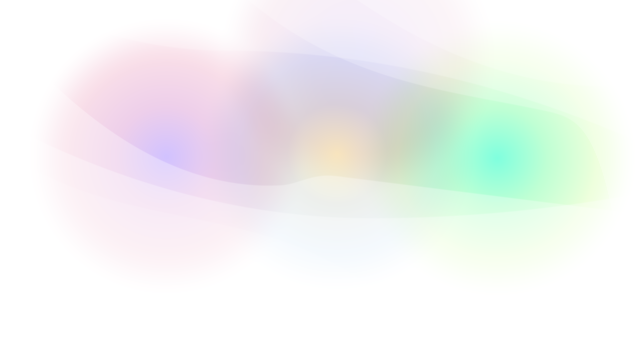
Reproduce this background procedurally as a WebGL 1 fragment shader.

```glsl
precision highp float;
// Soft pastel backdrop: four round glows multiplied onto white paper,
// then veiled by translucent white waves above and below a central band.
// Lengths are in canvas widths, with y measured down from the top edge.

uniform vec2 u_resolution;

const float GLOW_RADIUS = 0.222;
const float CORE_END = 0.35;   // relative radius where the middle tone peaks
const float RIM_START = 0.70;  // relative radius where the fade to white begins
const vec3 WHITE = vec3(1.0);

const vec2 LEFT_CENTER = vec2(0.260, 0.245);
const vec3 LEFT_CORE = vec3(0.82, 0.76, 1.00);
const vec3 LEFT_BODY = vec3(0.93, 0.81, 0.92);
const vec3 LEFT_RIM = vec3(0.975, 0.87, 0.91);

const vec2 TOP_CENTER = vec2(0.560, 0.090);
const vec3 TOP_CORE = vec3(0.93, 0.89, 0.98);
const vec3 TOP_BODY = vec3(0.94, 0.89, 0.96);
const vec3 TOP_RIM = vec3(0.97, 0.91, 0.94);

const vec2 SUN_CENTER = vec2(0.527, 0.240);
const vec3 SUN_CORE = vec3(1.00, 0.98, 0.79);
const vec3 SUN_BODY = vec3(0.90, 0.91, 0.89);
const vec3 SUN_RIM = vec3(0.91, 0.95, 0.985);

const vec2 MINT_CENTER = vec2(0.777, 0.247);
const vec3 MINT_CORE = vec3(0.50, 1.00, 0.87);
const vec3 MINT_BODY = vec3(0.75, 1.00, 0.83);
const vec3 MINT_RIM = vec3(0.93, 1.00, 0.86);

const float UPPER_VEIL = 0.22;
const float LOWER_VEIL = 0.30;
const float FAINT_VEIL = 0.12;

// Radial gradient through three tones, ending in white.
vec3 glow(vec2 p, vec2 center, vec3 core, vec3 body, vec3 rim) {
  float r = length(p - center) / GLOW_RADIUS;
  vec3 tone = mix(core, body, clamp(r / CORE_END, 0.0, 1.0));
  tone = mix(tone, rim, clamp((r - CORE_END) / (RIM_START - CORE_END), 0.0, 1.0));
  return mix(tone, WHITE, smoothstep(RIM_START - 0.05, 1.0, r));
}

// Parabola through a turning point, with its own bend on each side.
float arch(float x, vec2 turn, float bendLeft, float bendRight) {
  float d = x - turn.x;
  return turn.y - d * d * (d < 0.0 ? bendLeft : bendRight);
}

// Upper edge of the band, curling down at its right end.
float bandTop(float x) {
  float d = x - 0.78;
  float curl = max(d - 0.06, 0.0);
  return 0.159 + 0.19 * d + 1.4 * d * d * d + 700.0 * curl * curl * curl * curl;
}

// Lower edge of the band: a deep swoop that eases into a gentle slope.
float bandBottom(float x) {
  float swoop = arch(x, vec2(0.42, 0.290), 1.4, 1.4);
  float slope = 0.272 + 0.125 * (x - 0.5);
  return mix(swoop, slope, smoothstep(0.44, 0.54, x));
}

float lowestWave(float x) {
  float d = x - 0.32;
  return 0.345 + d * (0.21 + d * (0.2 + 2.0 * d));
}

// Whitens the side where distance is positive, with a smooth edge.
vec3 veil(vec3 color, float distance, float strength, float pixel) {
  return mix(color, WHITE, strength * smoothstep(-pixel, pixel, distance));
}

void main() {
  vec2 p = vec2(gl_FragCoord.x, u_resolution.y - gl_FragCoord.y) / u_resolution.x;
  float pixel = 1.0 / u_resolution.x;

  // Glows
  vec3 color = glow(p, LEFT_CENTER, LEFT_CORE, LEFT_BODY, LEFT_RIM);
  color *= glow(p, TOP_CENTER, TOP_CORE, TOP_BODY, TOP_RIM);
  color *= glow(p, SUN_CENTER, SUN_CORE, SUN_BODY, SUN_RIM);
  color *= glow(p, MINT_CENTER, MINT_CORE, MINT_BODY, MINT_RIM);

  // Waves above the band
  float ridge = arch(p.x, vec2(0.35, 0.079), 0.8, -0.34);
  float crest = arch(p.x, vec2(0.95, 0.135), 0.88, 0.0);
  color = veil(color, ridge - p.y, UPPER_VEIL, pixel);
  color = veil(color, bandTop(p.x) - p.y, UPPER_VEIL, pixel);
  color = veil(color, crest - p.y, UPPER_VEIL, pixel);

  // Waves below the band
  float basin = arch(p.x, vec2(0.58, 0.341), 0.45, 0.22);
  color = veil(color, p.y - bandBottom(p.x), LOWER_VEIL, pixel);
  color = veil(color, p.y - basin, LOWER_VEIL, pixel);
  color = veil(color, p.y - lowestWave(p.x), FAINT_VEIL, pixel);

  gl_FragColor = vec4(color, 1.0);
}
```
